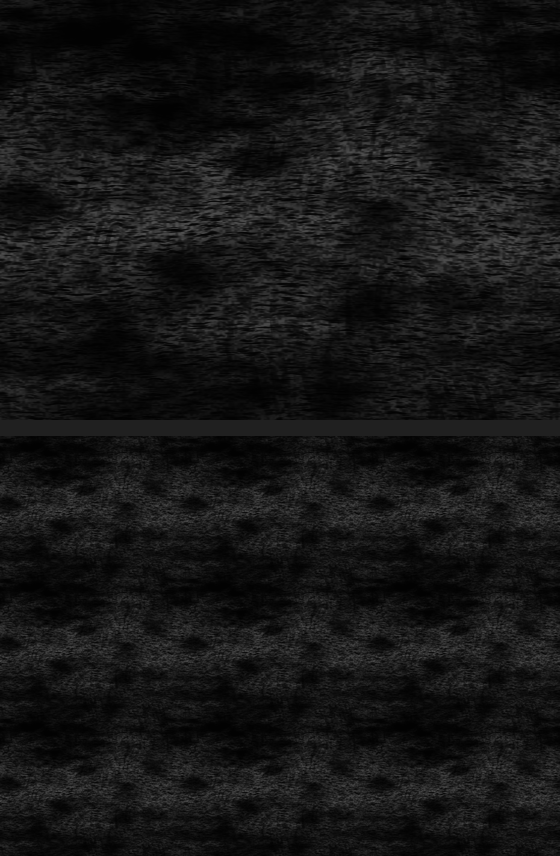
Top: one tile. Bottom: repeated 3 by 3.
Write a Shadertoy shader that draws this texture.

```glsl
const float TAU = 6.2831853;
const vec3 WOOD_TINT = vec3(1.0);
const float PEAK_TONE = 0.31;
const float BLACK_LEVEL = 0.006;
const float FIBRE_FLOOR = 0.36;
const float PORE_DEPTH = 0.88;
const float HAIRLINE_DEPTH = 0.72;
const float SPLIT_DEPTH = 0.85;
const float SCRATCH_DEPTH = 0.50;
const float STAIN_DEPTH = 0.75;
// Whole repeats across the canvas keep every layer seamless
const vec2 PORE_CELLS = vec2(19.0, 96.0);
const vec2 HAIRLINE_CELLS = vec2(34.0, 132.0);
const vec2 SPLIT_CELLS = vec2(5.0, 50.0);
const vec2 FIBRE_CELLS = vec2(44.0, 150.0);
const vec2 FINE_CELLS = vec2(190.0, 260.0);
const vec2 SCRATCH_CELLS = vec2(96.0, 14.0);
const vec2 STAIN_CELLS = vec2(3.0, 4.0);

vec2 hash2(vec2 cell, vec2 period, float seed) {
    uvec2 q = uvec2(mod(cell, period));
    uint h = q.x * 1597334677u ^ q.y * 3812015801u ^ uint(seed) * 2798796415u;
    h = (h ^ (h >> 16)) * 2146121005u;
    h = (h ^ (h >> 15)) * 2221713035u;
    h ^= h >> 16;
    return vec2(float(h & 65535u), float(h >> 16)) / 65535.0;
}

// Smooth value noise that wraps after one canvas
float noise(vec2 uv, vec2 cells, float seed) {
    vec2 p = uv * cells;
    vec2 i = floor(p);
    vec2 f = fract(p);
    f = f * f * (3.0 - 2.0 * f);
    float a = hash2(i, cells, seed).x;
    float b = hash2(i + vec2(1.0, 0.0), cells, seed).x;
    float c = hash2(i + vec2(0.0, 1.0), cells, seed).x;
    float d = hash2(i + vec2(1.0), cells, seed).x;
    return mix(mix(a, b, f.x), mix(c, d, f.x), f.y);
}

// Distance to the nearest scattered point, in stretched cells
float cellular(vec2 uv, vec2 cells, float seed) {
    vec2 p = uv * cells;
    vec2 i = floor(p);
    vec2 f = p - i;
    float nearest = 4.0;
    for (int y = -1; y <= 1; y++) {
        for (int x = -1; x <= 1; x++) {
            vec2 offset = vec2(x, y);
            vec2 toPoint = offset + hash2(i + offset, cells, seed) - f;
            nearest = min(nearest, dot(toPoint, toPoint));
        }
    }
    return sqrt(nearest);
}

// Bends the grain into gentle waves and tiny kinks
vec2 bendGrain(vec2 uv) {
    float bend = 0.008 * sin(TAU * (uv.x + 0.1) + 1.5 * sin(TAU * uv.y));
    bend += 0.022 * (noise(uv, vec2(4.0, 4.0), 1.0) - 0.5);
    bend += 0.007 * (noise(uv, vec2(15.0, 14.0), 2.0) - 0.5);
    bend += 0.004 * (noise(uv, vec2(58.0, 52.0), 3.0) - 0.5);
    return uv + vec2(0.0, bend);
}

// Broad worn areas and long bands
float sheen(vec2 uv, vec2 grain) {
    float broad = 0.30 * noise(uv, vec2(3.0, 4.0), 4.0)
                + 0.32 * noise(grain, vec2(2.0, 13.0), 5.0)
                + 0.20 * noise(grain, vec2(7.0, 32.0), 6.0)
                + 0.18 * noise(uv, vec2(24.0, 30.0), 15.0);
    broad -= 0.05 * cos(TAU * (uv.x - 0.08)) + 0.05 * cos(TAU * uv.y);
    return smoothstep(0.14, 0.82, broad);
}

// Faint slanted marks across the grain, gathered in patches
float scratches(vec2 uv) {
    vec2 slanted = uv + vec2(0.035 * sin(TAU * uv.y), 0.0);
    float marks = smoothstep(0.50, 0.85, noise(slanted, SCRATCH_CELLS, 7.0));
    float broken = noise(uv, vec2(80.0, 90.0), 8.0);
    float patches = smoothstep(0.45, 0.75, noise(uv, vec2(6.0, 5.0), 9.0));
    return marks * patches * smoothstep(0.2, 0.6, broken);
}

// A few ragged dark stains
float stains(vec2 uv, vec2 grain) {
    float ragged = 0.16 * (noise(grain, vec2(22.0, 40.0), 16.0) - 0.5);
    float spot = cellular(grain, STAIN_CELLS, 17.0) + ragged;
    float chosen = smoothstep(0.4, 0.6, noise(uv, vec2(3.0, 3.0), 18.0));
    return chosen * (1.0 - smoothstep(0.04, 0.34, spot));
}

void mainImage(out vec4 fragColor, in vec2 fragCoord) {
    vec2 uv = fragCoord / iResolution.xy;
    vec2 grain = bendGrain(uv);

    // Fine bright fibres
    float fibre = 0.45 * noise(grain, FIBRE_CELLS, 10.0)
                + 0.55 * noise(grain, FINE_CELLS, 11.0);
    float tone = mix(FIBRE_FLOOR, 1.0, smoothstep(0.12, 0.88, fibre));

    // Thin pores, hairlines and long splits along the grain
    float pores = 1.0 - smoothstep(0.10, 0.34, cellular(grain, PORE_CELLS, 12.0));
    float hairs = 1.0 - smoothstep(0.10, 0.38, cellular(grain, HAIRLINE_CELLS, 19.0));
    float splits = 1.0 - smoothstep(0.04, 0.16, cellular(grain, SPLIT_CELLS, 13.0));
    float poreFade = mix(0.55, 1.0, noise(uv, vec2(14.0, 20.0), 14.0));
    tone *= 1.0 - PORE_DEPTH * pores * poreFade;
    tone *= 1.0 - HAIRLINE_DEPTH * hairs * poreFade;
    tone *= 1.0 - SPLIT_DEPTH * splits;
    tone *= 1.0 - SCRATCH_DEPTH * scratches(uv);

    tone *= PEAK_TONE * sheen(uv, grain) * (1.0 - STAIN_DEPTH * stains(uv, grain));
    fragColor = vec4(WOOD_TINT * (BLACK_LEVEL + tone), 1.0);
}
```
